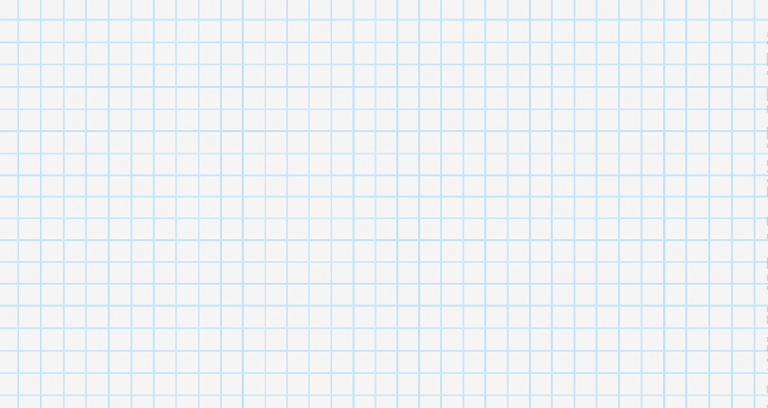
Write a Shadertoy shader that draws this pattern.

```glsl
// Squared writing paper: a grid of pale blue printed rules on off-white stock.
// Each rule is the nearest of an evenly pitched set, nudged by a slow drift and
// a hash, with its own width and ink strength. Lengths are in canvas heights.

#define PITCH vec2(0.05466, 0.05424)   // spacing of rules across and down
#define FIRST vec2(0.0450, 0.0465)     // first rule from the left and the top
#define LAST_INDEX vec2(33.0, 17.0)    // index of the last rule each way
#define DRIFT vec2(0.0042, 0.0032)     // slow wander of the spacing
#define JITTER 0.0016                  // random offset of single rules
#define HALF_WIDTH 0.00240             // half the width of a rule
#define FRINGE 0.0074                  // reach of the warm edge along a rule
#define GRAIN 0.006                    // contrast of the paper grain
#define PAPER vec3(0.960, 0.960, 0.960)
#define WARM vec3(0.977, 0.961, 0.952)
#define INK vec3(0.715, 0.885, 0.992)

const float TAU = 6.28319;

float hash(vec2 p) {
    return fract(sin(dot(p, vec2(127.1, 311.7))) * 43758.5);
}

float noise(vec2 p) {
    vec2 i = floor(p), f = fract(p);
    f = f * f * (3.0 - 2.0 * f);
    return mix(mix(hash(i), hash(i + vec2(1, 0)), f.x),
               mix(hash(i + vec2(0, 1)), hash(i + vec2(1, 1)), f.x), f.y);
}

// Ink coverage (x) and warm fringe (y) of the rule nearest to position across.
vec2 rule(float across, float along, float first, float pitch, float last,
          float drift, float lift, float seed, float pixel) {
    float index = round((across - first) / pitch);
    float offset = drift * sin(TAU * index / last) + lift
                 + JITTER * (hash(vec2(index, seed)) - 0.5);
    float d = abs(across - first - pitch * index - offset);

    float halfWidth = HALF_WIDTH * mix(0.82, 1.15, hash(vec2(index, seed + 3.0)));
    float strength = mix(0.68, 1.0, hash(vec2(index, seed + 7.0)));
    strength *= mix(0.85, 1.05, noise(vec2(along * 5.0, index * 3.0 + seed)));

    float soft = 0.6 * pixel;
    float ink = 1.0 - smoothstep(halfWidth - soft, halfWidth + soft, d);
    float fringe = 1.0 - smoothstep(FRINGE - soft, FRINGE + soft, d);
    return vec2(ink * min(strength, 1.0), fringe);
}

void mainImage(out vec4 fragColor, in vec2 fragCoord) {
    float pixel = 1.0 / iResolution.y;
    vec2 p = fragCoord * pixel;
    p.y = 1.0 - p.y;

    // Both sets of rules
    vec2 vertical = rule(p.x, p.y, FIRST.x, PITCH.x, LAST_INDEX.x,
                         DRIFT.x, 0.0, 11.0, pixel);
    vec2 horizontal = rule(p.y, p.x, FIRST.y, PITCH.y, LAST_INDEX.y,
                           DRIFT.y, 0.0012, 29.0, pixel);
    vec2 grid = max(vertical, horizontal);

    // Paper with fine grain and a patchy warm fringe beside the rules
    float patchy = mix(0.65, 1.0, noise(p * 70.0));
    vec3 color = mix(PAPER, WARM, grid.y * patchy);
    color += GRAIN * (noise(p * 160.0) - 0.5);

    // Printed ink
    color = mix(color, INK, grid.x);

    // Faint broken trim line on the right edge
    float fromRight = iResolution.x * pixel - p.x;
    float trim = 1.0 - smoothstep(0.002, 0.002 + pixel, fromRight);
    float dash = smoothstep(0.45, 0.6, noise(vec2(3.0, p.y * 95.0)));
    color = mix(color, vec3(0.72), 0.6 * trim * dash * smoothstep(0.06, 0.1, p.y));

    fragColor = vec4(color, 1.0);
}
```
